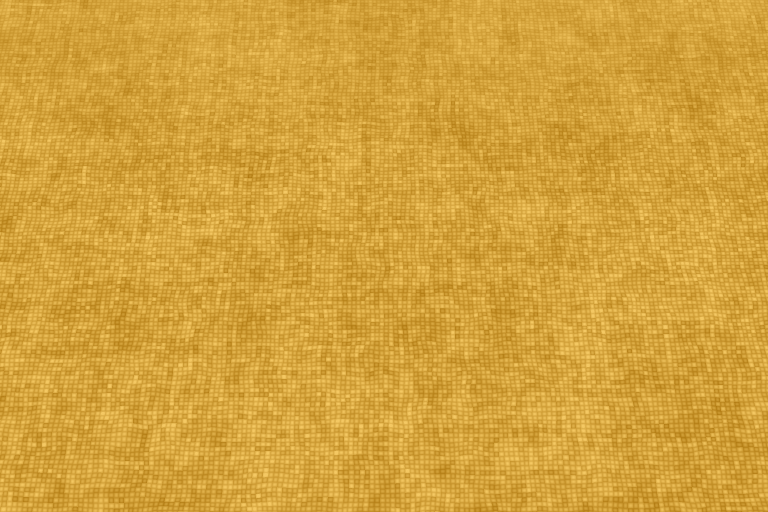
Reproduce this texture procedurally as a WebGL 1 fragment shader.

```glsl
precision highp float;

uniform vec2 u_resolution;

// Tuning values; lengths are in canvas heights
const vec3 DEEP_OCHRE = vec3(0.72, 0.51, 0.10);
const vec3 PALE_GOLD = vec3(0.91, 0.73, 0.33);
const vec2 THREADS = vec2(100.0, 106.0);  // per height at the lower edge
const float TILT = 0.22;                  // how far the cloth leans back
const float WOBBLE = 0.7;                 // thread drift, in threads
const float BASE_TONE = 0.58;
const float BULGE = 0.62;
const float STITCH_VARIATION = 0.52;
const float SLUB = 0.72;
const float MOTTLE = 0.28;
const float CLOUDS = 0.16;
const float FAR_SOFTENING = 0.4;
const float PI = 3.14159265;
const int SAMPLES = 3;

float hash(vec2 p) {
  return fract(sin(dot(p, vec2(12.9898, 78.233))) * 43758.5453);
}

float noise(vec2 p) {
  vec2 i = floor(p);
  vec2 f = fract(p);
  f = f * f * (3.0 - 2.0 * f);
  float low = mix(hash(i), hash(i + vec2(1.0, 0.0)), f.x);
  float high = mix(hash(i + vec2(0.0, 1.0)), hash(i + 1.0), f.x);
  return mix(low, high, f.y);
}

// Uneven yarn colour: each thread has its own noise along its length
float yarnTone(float along, float thread, float seed) {
  float longSlub = noise(vec2(along * 0.07, thread + seed));
  float shortSlub = noise(vec2(along * 0.25, thread + seed + 371.0));
  return 0.5 * (longSlub + shortSlub) - 0.5;
}

// Plain weave: warp and weft alternate on top in a checkerboard
float weaveTone(vec2 p, float sharpness) {
  vec2 drift = vec2(noise(p * 0.23 + 17.0), noise(p * 0.23 + 59.0)) - 0.5;
  p += WOBBLE * drift;
  vec2 cell = floor(p);
  vec2 f = fract(p);

  float weftOnTop = mod(cell.x + cell.y, 2.0);
  float warp = yarnTone(p.y, cell.x, 113.0);
  float weft = yarnTone(p.x, cell.y, 719.0);
  float slub = mix(warp, weft, mix(0.25, 0.75, weftOnTop));

  // Rounded stitch, stretched along the thread that lies on top
  vec2 arch = sin(PI * f);
  vec2 roundness = mix(vec2(1.1, 0.7), vec2(0.7, 1.1), weftOnTop);
  float stitch = pow(arch.x, roundness.x) * pow(arch.y, roundness.y);
  float variation = hash(cell + 31.0) - 0.5;

  return SLUB * slub
       + sharpness * (BULGE * (stitch - 0.43) + STITCH_VARIATION * variation);
}

// Shade differences wider than single threads
float mottleTone(vec2 p) {
  float flecks = noise(p * vec2(0.12, 0.22) + 7.0) - 0.5;
  float upright = noise(p * vec2(0.20, 0.05) + 83.0) - 0.5;
  float clouds = noise(p * 0.045 + 151.0) - 0.5;
  return MOTTLE * (0.6 * flecks + 0.6 * upright) + CLOUDS * clouds;
}

float clothTone(vec2 uv) {
  float depth = 1.0 - TILT * uv.y;
  float aspect = u_resolution.x / u_resolution.y;
  vec2 plane = vec2(uv.x - 0.5 * aspect, uv.y) / depth;
  vec2 p = plane * THREADS + 200.0;
  float sharpness = 1.0 - FAR_SOFTENING * smoothstep(0.55, 1.0, uv.y);
  return BASE_TONE + weaveTone(p, sharpness) + mottleTone(p);
}

void main() {
  // Average a small grid inside the pixel to smooth the fine weave
  float tone = 0.0;
  for (int y = 0; y < SAMPLES; y++) {
    for (int x = 0; x < SAMPLES; x++) {
      vec2 offset = (vec2(float(x), float(y)) + 0.5) / float(SAMPLES) - 0.5;
      tone += clothTone((gl_FragCoord.xy + offset) / u_resolution.y);
    }
  }
  tone = clamp(tone / float(SAMPLES * SAMPLES), -0.3, 1.25);
  gl_FragColor = vec4(mix(DEEP_OCHRE, PALE_GOLD, tone), 1.0);
}
```
